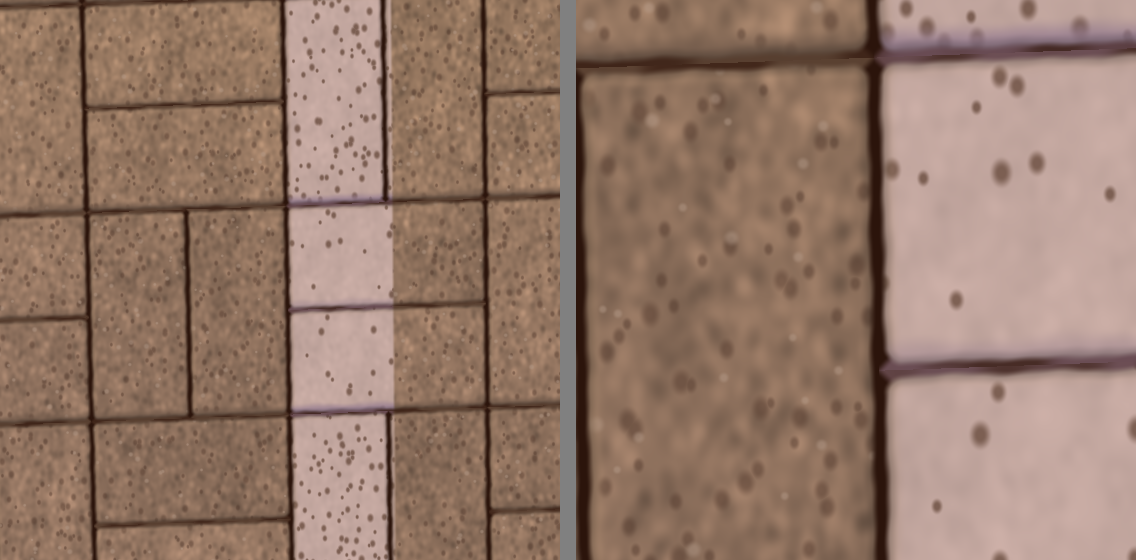
Left: the whole. Right: its middle third, enlarged.
Write a Shadertoy shader that draws this texture.

```glsl
const vec2 PITCH = vec2(0.3585, 0.373);    // one basketweave block
const vec2 ORIGIN = vec2(0.146, 0.241);
const vec3 CLAY = vec3(0.555, 0.440, 0.365);
const vec3 CLAY_WARM = vec3(0.585, 0.465, 0.370);
const vec3 PAINT = vec3(0.765, 0.655, 0.625);
const vec3 PAINT_SHADE = vec3(0.58, 0.48, 0.56);
const vec3 RIM = vec3(0.67, 0.54, 0.43);
const vec3 PIT = vec3(0.33, 0.23, 0.18);
const vec3 JOINT = vec3(0.17, 0.08, 0.045);
const vec3 JOINT_DUST = vec3(0.34, 0.24, 0.18);

float hash(vec2 p) {
    vec3 q = fract(p.xyx * 0.1031);
    q += dot(q, q.yzx + 33.33);
    return fract((q.x + q.y) * q.z);
}

// Cellular noise: x is a signed sum of soft blobs, y the strongest sparse spot
vec2 cellular(vec2 p, float density) {
    vec2 base = floor(p);
    float blobs = 0.0, spot = 0.0;
    for (int j = -1; j <= 1; j++)
    for (int i = -1; i <= 1; i++) {
        vec2 c = base + vec2(i, j);
        vec2 site = c + vec2(hash(c), hash(c + 57.3));
        float r = distance(p, site);
        float falloff = 1.0 - smoothstep(0.0, 1.0, r);
        blobs += (hash(c + 19.7) * 2.0 - 1.0) * falloff;
        float size = mix(0.3, 0.65, hash(c + 83.1));
        spot = max(spot, step(hash(c + 31.9), density) * (1.0 - smoothstep(size * 0.25, size, r)));
    }
    return vec2(blobs, spot);
}

float waves(vec2 p) {
    return (sin(p.x + 1.7 * sin(p.y * 0.7)) + 0.6 * sin(p.y * 1.9 + p.x * 0.8)
          + 0.4 * sin(p.x * 2.7 - p.y * 3.1)) * 0.5;
}

float roundedBox(vec2 p, vec2 halfSize, float radius) {
    vec2 q = abs(p) - halfSize + radius;
    return length(max(q, 0.0)) + min(max(q.x, q.y), 0.0) - radius;
}

// Straightens the slight skew of the paving; result counts blocks
vec2 blockCoords(vec2 uv) {
    float drop = 1.0 - uv.y;
    vec2 p = uv - vec2(drop * mix(0.026, 0.008, uv.x), 0.036 * uv.x);
    return (p - ORIGIN) / PITCH;
}

vec3 claySurface(vec2 uv, float tone, float fine, float coarse) {
    float warmth = smoothstep(0.3, 1.0, uv.y) * 0.8 + 0.25 * uv.x;
    vec3 c = mix(CLAY, CLAY_WARM, clamp(warmth, 0.0, 1.0));
    return c * (1.0 + 0.09 * (tone - 0.5) + 0.13 * fine + 0.06 * coarse);
}

void mainImage(out vec4 fragColor, in vec2 fragCoord) {
    vec2 uv = fragCoord / iResolution.xy;
    float px = 1.0 / iResolution.y;

    // Alternating pairs of upright and level bricks
    vec2 grid = blockCoords(uv);
    vec2 block = floor(grid);
    float upright = 1.0 - mod(block.x + block.y, 2.0);
    vec2 split = mix(vec2(1.0, 2.0), vec2(2.0, 1.0), upright);
    vec2 brick = floor(grid * split);
    vec2 size = PITCH / split;
    vec2 local = (fract(grid * split) - 0.5) * size;
    float tone = hash(brick + 41.0 * upright);

    // Worn outline
    vec2 jitter = 0.0011 * vec2(waves(uv.yx * 95.0 + brick), waves(uv * 110.0 + brick.yx));
    float d = roundedBox(local + jitter, size * 0.5 - 0.0042, 0.009);
    vec2 edge = abs(local) - size * 0.5;
    float level = smoothstep(-0.004, 0.004, edge.y - edge.x);

    // Stone grain, pits and pale grit
    vec2 stretch = vec2(1.0, 0.75);
    float fine = cellular(uv * stretch * 120.0, 0.0).x;
    float coarse = cellular(uv * stretch * 38.0 + 7.0, 0.0).x;
    float stain = cellular(uv * 11.0 + 3.0, 0.0).x;
    float pits = cellular(uv * stretch * 85.0 + 13.0, 0.2).y;
    float grit = cellular(uv * 95.0 + 71.0, 0.05).y;
    vec3 color = claySurface(uv, tone, fine, coarse + 0.6 * stain);
    color = mix(color, PIT, 0.50 * pits);
    color = mix(color, vec3(0.72, 0.62, 0.55), 0.45 * grit);

    // Painted stripe, more pitted in every other row
    float stripeEnd = mix(0.706, 0.698, uv.y);
    float paint = smoothstep(-px, px, (grid.x - 1.0) * PITCH.x)
                * (1.0 - smoothstep(-0.0015 - px, 0.0015 + px, uv.x - stripeEnd));
    float wear = cellular(uv * stretch * 80.0 + 29.0, mix(0.09, 0.32, mod(block.y, 2.0))).y;
    vec3 painted = PAINT * (1.0 + 0.025 * fine + 0.03 * coarse);
    painted = mix(painted, PIT * 1.15, 0.72 * wear);
    color = mix(color, painted, paint);

    // Bevels: warm light at left and top, dull shade at the foot
    vec2 fromLow = local + size * 0.5;
    float inner = smoothstep(-0.016, -0.002, d);
    float leftRim = (1.0 - smoothstep(0.006, 0.016, fromLow.x)) * inner;
    float topRim = smoothstep(-0.017, -0.008, local.y - size.y * 0.5) * inner;
    color = mix(color, RIM, (0.45 * leftRim + 0.22 * topRim) * (1.0 - 0.4 * paint));
    float foot = 1.0 - smoothstep(0.006, 0.021 + 0.003 * waves(uv * 60.0), fromLow.y);
    float blockFoot = 1.0 - step(0.1, fract(grid.y));
    vec3 footColor = mix(CLAY * 0.80, PAINT_SHADE, paint);
    color = mix(color, footColor, foot * mix(0.35, 0.80, blockFoot));
    color *= 1.0 - 0.22 * smoothstep(-0.007, 0.001, d);

    // Joints: deep upright gaps, dusty broken level gaps
    float broken = smoothstep(-0.25, 0.55, waves(uv * vec2(42.0, 15.0) + brick * 2.3));
    vec3 dust = mix(JOINT_DUST, vec3(0.40, 0.28, 0.31), paint);
    vec3 gap = mix(JOINT, mix(dust, JOINT * 1.2, broken * 0.8), level);
    float joint = smoothstep(-0.0015 - px, 0.0022 + px, d);
    color = mix(color, gap, joint * mix(1.0, 0.88, level));

    fragColor = vec4(clamp(color, 0.0, 1.0), 1.0);
}
```
